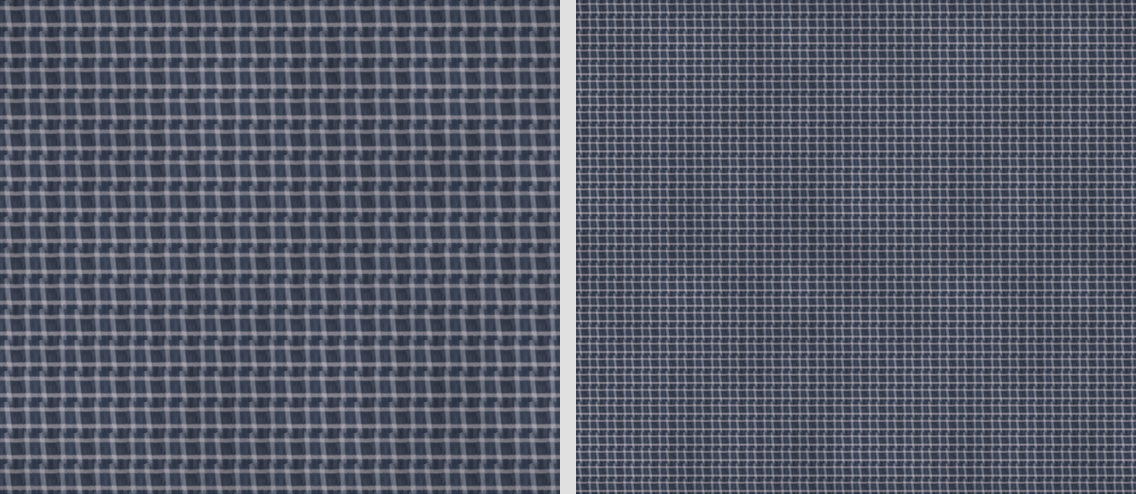
Left: one tile. Right: repeated 2 by 2.
Reproduce this texture procedurally as a Shadertoy shader.

```glsl
const vec2 REPEATS = vec2(16.0, 16.0);
const float BREAK_Y = 0.96;

const vec3 SHADOW = vec3(0.145, 0.172, 0.230);
const vec3 SLATE = vec3(0.295, 0.318, 0.380);
const vec3 BLUE_TINT = vec3(0.008, 0.018, 0.028);
const vec3 WARP_COLOR = vec3(0.47, 0.487, 0.542);
const vec3 WEFT_COLOR = vec3(0.525, 0.515, 0.555);
const vec3 CROSS_GLOW = vec3(0.135, 0.122, 0.120);

float hash(vec2 p) {
    vec3 q = fract(p.xyx * vec3(0.1031, 0.1030, 0.0973));
    q += dot(q, q.yzx + 33.33);
    return fract((q.x + q.y) * q.z);
}

// Value noise that wraps after a whole number of lattice steps
float wrappedNoise(vec2 p, vec2 period) {
    vec2 i = floor(p);
    vec2 f = fract(p);
    f = f * f * (3.0 - 2.0 * f);
    vec2 a = mod(i, period);
    vec2 b = mod(i + 1.0, period);
    return mix(mix(hash(a), hash(vec2(b.x, a.y)), f.x),
               mix(hash(vec2(a.x, b.y)), hash(b), f.x), f.y);
}

// Signed distance to the nearest copy of a line in a unit cell
float wrapDelta(float d) {
    return d - floor(d + 0.5);
}

float band(float d, float halfWidth, float softness) {
    return 1.0 - smoothstep(halfWidth - softness, halfWidth + softness, abs(d));
}

// Vertical thread that leans along the cell and jogs back at the break
float warpThread(vec2 cell, float center, float lean, float halfWidth) {
    float along = fract(BREAK_Y - cell.y);
    float offset = along - smoothstep(0.95, 1.0, along) - 0.47;
    return band(wrapDelta(cell.x - center - lean * offset), halfWidth, 0.038);
}

float weftThread(vec2 cell, float center, float halfWidth, float wobble) {
    return band(wrapDelta(cell.y - center + wobble), halfWidth, 0.036);
}

void mainImage(out vec4 fragColor, in vec2 fragCoord) {
    vec2 uv = fragCoord / iResolution.xy;
    vec2 grid = uv * REPEATS;
    vec2 cell = fract(grid);

    // Fibres shared by every repeat, with slow drift over the cloth
    float fibre = wrappedNoise(cell * vec2(18.0, 3.0), vec2(18.0, 3.0));
    float grain = wrappedNoise(cell * vec2(20.0, 9.0) + 5.0, vec2(20.0, 9.0));
    float drift = wrappedNoise(uv * vec2(5.0, 6.0), vec2(5.0, 6.0));
    float wear = wrappedNoise(grid * vec2(6.0, 2.0), REPEATS * vec2(6.0, 2.0));

    // Dark ground, slightly bluer between the close pair of vertical threads
    float narrowColumn = band(wrapDelta(cell.x - 0.012), 0.21, 0.04);
    float brokenBand = band(wrapDelta(cell.y - BREAK_Y), 0.08, 0.06);
    vec3 color = mix(SHADOW, SLATE, 0.08 + 0.50 * fibre + 0.24 * grain);
    color += BLUE_TINT * narrowColumn;

    // Paired vertical threads, lightly frayed at the break
    float warp = max(warpThread(cell, 0.79, 0.06, 0.069) * 0.92,
                     warpThread(cell, 0.235, 0.10, 0.071));
    float fray = brokenBand * (0.06 + 0.30 * grain);
    float warpCover = warp * (1.0 - fray) * (0.78 + 0.24 * fibre);
    color = mix(color, WARP_COLOR, warpCover);
    color += BLUE_TINT * warp * (grain - 0.3);

    // Loose fibre ends beside the break
    float looseEnd = band(wrapDelta(cell.x - 0.30), 0.045, 0.035)
                   + band(wrapDelta(cell.x - 0.73), 0.045, 0.035);
    color = mix(color, WARP_COLOR, 0.45 * looseEnd * brokenBand * (1.0 - warp));

    // Paired horizontal threads with small vertical ticks
    float wobble = 0.025 * (fibre - 0.5);
    float weft = max(weftThread(cell, 0.195, 0.068, wobble),
                     weftThread(cell, 0.739, 0.064, -wobble) * 0.94);
    color = mix(color, WEFT_COLOR, weft * (0.76 + 0.25 * grain));
    color += CROSS_GLOW * warp * weft;

    // Uneven dye
    color *= 0.93 + 0.10 * drift + 0.06 * (wear - 0.5);
    fragColor = vec4(color, 1.0);
}
```
